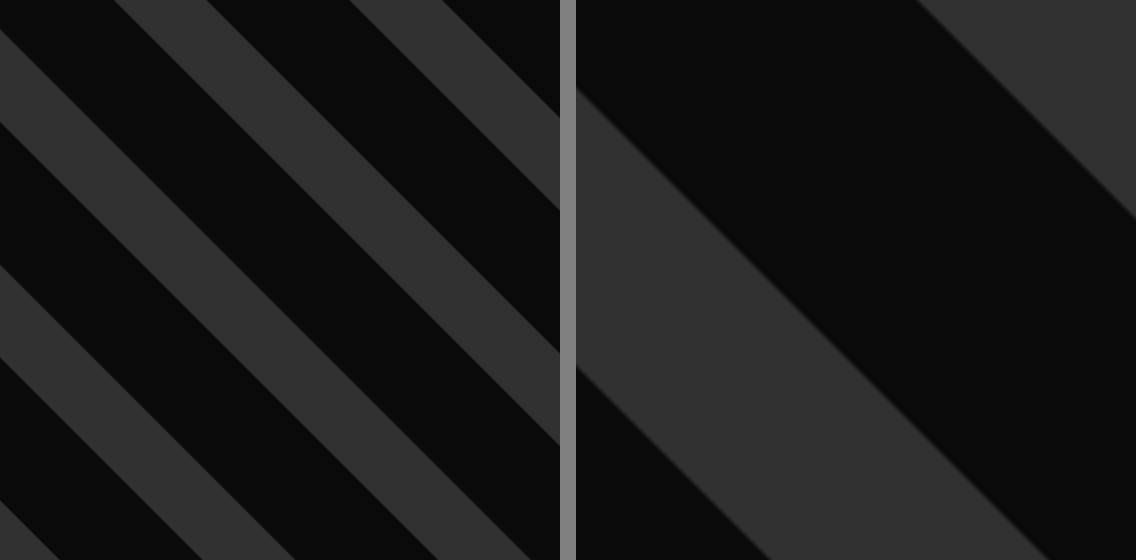
Left: the whole. Right: its middle third, enlarged.
Write a WebGL 1 fragment shader that draws this pattern.

```glsl
precision highp float;

// Flat charcoal stripes on near-black, falling at 45 degrees to the right.
// The diagonal x + y is folded into one period, and the distance to the
// nearest stripe's centre line gives a softly smoothed band.

uniform vec2 u_resolution;

// Signed distance to the nearest stripe, negative inside it
float stripeDistance(vec2 p) {
    float period = 0.4206; // measured along either axis
    float offset = mod(p.x + p.y - 0.024 + 0.5 * period, period) - 0.5 * period;
    return (abs(offset) - 0.0827) * 0.70711; // axis length to true distance
}

void main() {
    float side = min(u_resolution.x, u_resolution.y);
    vec2 p = gl_FragCoord.xy / side;

    // Edge softness in canvas units, never finer than a pixel
    float softness = max(0.002, 1.0 / side);
    float stripe = 1.0 - smoothstep(-softness, softness, stripeDistance(p));

    vec3 ground = vec3(0.039);
    vec3 charcoal = vec3(0.192);
    gl_FragColor = vec4(mix(ground, charcoal, stripe), 1.0);
}
```
